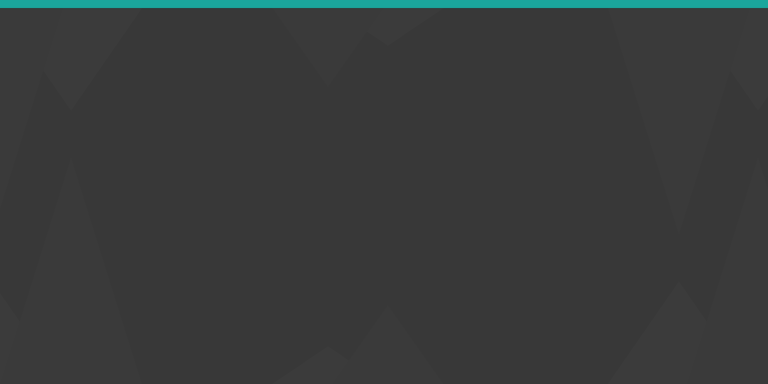
This background is drawn by a Shadertoy shader. Its source:

```glsl
const vec3 CHARCOAL = vec3(0.219);
const vec3 DIM_FACET = vec3(0.226);
const vec3 LIGHT_FACET = vec3(0.233);
const vec3 TEAL = vec3(0.10, 0.65, 0.61);
const float TILE_WIDTH = 1.789;
const float BAR_BOTTOM = 0.979;

// Signed offset from a centre that repeats every period
float wrapOffset(float x, float centre, float period) {
    return mod(x - centre + 0.5 * period, period) - 0.5 * period;
}

// Coverage of a spike standing on its base; p.y is the height above the base
float spike(vec2 p, float halfWidth, float height, float blur) {
    vec2 slope = 1.0 / vec2(halfWidth, height);
    float dist = (dot(vec2(abs(p.x), p.y), slope) - 1.0) / length(slope);
    return 1.0 - smoothstep(-blur, blur, dist);
}

// A short light spike behind a tall dim one
vec3 spikePair(vec3 colour, float x, float rise, vec2 centres,
               vec2 heights, float halfWidth, float blur) {
    vec2 tall = vec2(wrapOffset(x, centres.x, TILE_WIDTH), rise);
    vec2 small = vec2(wrapOffset(x, centres.y, TILE_WIDTH), rise);
    colour = mix(colour, LIGHT_FACET, spike(small, halfWidth, heights.y, blur));
    return mix(colour, DIM_FACET, spike(tall, halfWidth, heights.x, blur));
}

void mainImage(out vec4 fragColor, in vec2 fragCoord) {
    vec2 p = fragCoord / iResolution.y;
    float blur = 0.75 / iResolution.y;
    vec3 colour = CHARCOAL;

    // Outer and middle clusters, hanging from the bar and rising from the floor
    for (int i = 0; i < 2; i++) {
        bool outer = i == 0;
        vec2 centres = outer ? vec2(-0.021, 0.185) : vec2(0.854, 1.010);
        vec2 heights = outer ? vec2(0.591, 0.267) : vec2(0.206, 0.098);
        float halfWidth = outer ? 0.185 : 0.145;
        colour = spikePair(colour, p.x, BAR_BOTTOM - p.y, centres,
                           heights, halfWidth, blur);
        colour = spikePair(colour, p.x, p.y, centres.yx,
                           heights, halfWidth, blur);
    }

    // Teal bar with a thin shade below it
    float shade = smoothstep(BAR_BOTTOM - 0.005, BAR_BOTTOM, p.y);
    colour *= 1.0 - 0.12 * shade;
    float bar = smoothstep(BAR_BOTTOM - blur, BAR_BOTTOM + blur, p.y);
    fragColor = vec4(mix(colour, TEAL, bar), 1.0);
}
```
